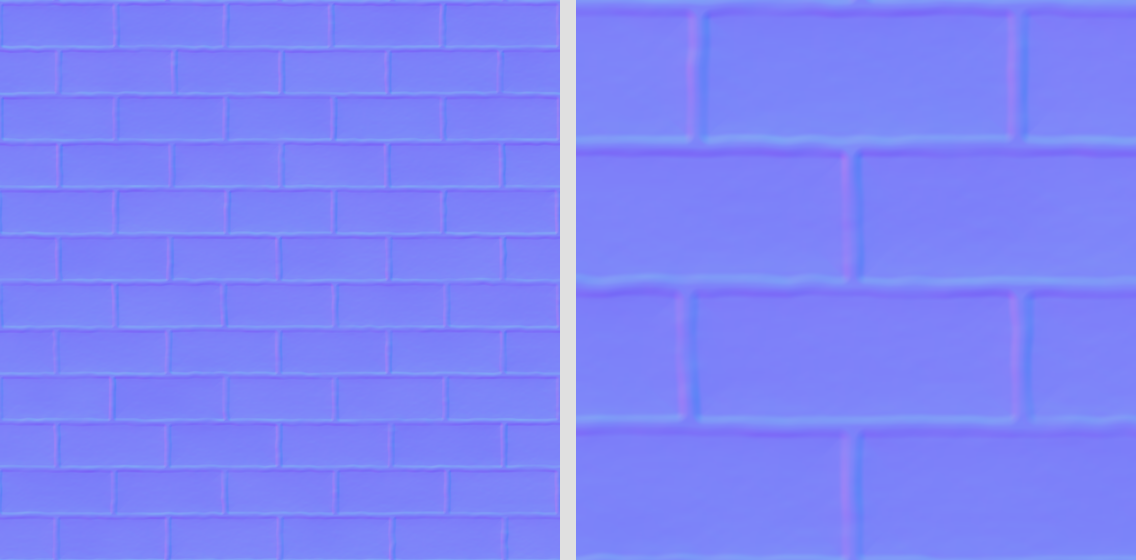
Left, the full canvas; right, a detail of the centre.
Reproduce this texture map procedurally as a WebGL 2 fragment shader.

```glsl
#version 300 es
precision highp float;

uniform vec2 u_resolution;
out vec4 fragColor;

// Layout, in canvas units unless noted
const vec2 BRICKS = vec2(5.0, 12.0);
const float ROW_SHIFT = 0.045;       // in rows
const float JOINT_WIDTH = 0.0078;
const float CORNER_RADIUS = 0.004;
const float JOINT_JITTER = 0.016;    // in bricks
const float JOINT_DRIFT = 0.06;      // in bricks
const float EDGE_WOBBLE = 0.0021;
// Relief
const float GROOVE_DEPTH = 0.00078;
const float GROOVE_SOFTNESS = 0.0034;
const float GROOVE_WEAR = 0.8;
const float BEVEL_DEPTH = 0.00042;
const float BEVEL_REACH = 0.010;
const float GRAIN_HEIGHT = 0.0001;
const float ROUGH_HEIGHT = 0.0003;
const float SAMPLE_STEP = 0.001;
// Normal colours
const vec3 FLAT_COLOR = vec3(0.489, 0.509, 0.975);
const vec2 SLOPE_GAIN = vec2(0.9, 1.0);
const float SHADE_GAIN = 0.78;
const float RED_LEAN = 0.12;
const float CUPPING = 0.021;
const float BRICK_TILT = 0.014;
const float UNEVENNESS = 0.02;
const float TAU = 6.2831853;

float hash(vec2 p) {
    vec3 q = fract(vec3(p.xyx) * 0.1031);
    q += dot(q, q.yzx + 33.33);
    return fract((q.x + q.y) * q.z);
}

// Value noise that wraps after one canvas
float tiledNoise(vec2 p, vec2 cells) {
    p *= cells;
    vec2 i = floor(p), f = fract(p);
    f = f * f * (3.0 - 2.0 * f);
    float a = hash(mod(i, cells));
    float b = hash(mod(i + vec2(1.0, 0.0), cells));
    float c = hash(mod(i + vec2(0.0, 1.0), cells));
    float d = hash(mod(i + 1.0, cells));
    return mix(mix(a, b, f.x), mix(c, d, f.x), f.y) - 0.5;
}

// Position of an upright joint within its row, in bricks
float jointAt(float col, float row) {
    float wrappedRow = mod(row, BRICKS.y);
    float shift = 0.5 * (1.0 - mod(row, 2.0));
    float x = (col + shift) / BRICKS.x;
    float drift = JOINT_DRIFT * sin(TAU * x) * wrappedRow / BRICKS.y;
    float jitter = hash(vec2(mod(col, BRICKS.x), wrappedRow) + 7.0) - 0.5;
    return col + shift + drift + 2.0 * JOINT_JITTER * jitter;
}

// Signed distance to the brick; also gives its cell and local position
float brickDistance(vec2 p, out vec2 cell, out vec2 local) {
    vec2 fine = vec2(tiledNoise(p, vec2(64.0)), tiledNoise(p + 0.37, vec2(64.0)));
    vec2 broad = vec2(tiledNoise(p + 0.61, vec2(12.0)), tiledNoise(p + 0.13, vec2(12.0)));
    vec2 grid = (p + EDGE_WOBBLE * (fine + broad)) * BRICKS;
    grid.y += ROW_SHIFT;

    float row = floor(grid.y);
    float col = floor(grid.x - 0.5 * (1.0 - mod(row, 2.0)));
    if (grid.x < jointAt(col, row)) col -= 1.0;
    else if (grid.x > jointAt(col + 1.0, row)) col += 1.0;
    float left = jointAt(col, row), right = jointAt(col + 1.0, row);

    cell = mod(vec2(col, row), BRICKS);
    vec2 center = vec2(0.5 * (left + right), row + 0.5);
    vec2 halfSize = vec2(0.5 * (right - left), 0.5) / BRICKS;
    vec2 offset = (grid - center) / BRICKS;
    local = offset / halfSize;
    vec2 q = abs(offset) - halfSize + 0.5 * JOINT_WIDTH + CORNER_RADIUS;
    return length(max(q, 0.0)) + min(max(q.x, q.y), 0.0) - CORNER_RADIUS;
}

float surfaceHeight(vec2 p) {
    vec2 cell, local;
    float d = brickDistance(p, cell, local);
    float groove = smoothstep(-GROOVE_SOFTNESS, GROOVE_SOFTNESS, d);
    float bevel = exp(min(d, 0.0) / BEVEL_REACH);
    float wear = 1.0 + GROOVE_WEAR * tiledNoise(p + 0.43, vec2(24.0, 36.0));
    float grain = tiledNoise(p, vec2(70.0, 130.0)) + 0.5 * tiledNoise(p, vec2(150.0, 230.0));
    float rough = tiledNoise(p + 0.29, vec2(60.0, 110.0)) * bevel * bevel;
    return GRAIN_HEIGHT * grain + ROUGH_HEIGHT * rough
        - GROOVE_DEPTH * wear * groove - BEVEL_DEPTH * bevel;
}

void main() {
    vec2 p = gl_FragCoord.xy / u_resolution;

    // Slope of the relief, with green pointing down
    vec2 dx = vec2(SAMPLE_STEP, 0.0), dy = dx.yx;
    vec2 slope = vec2(surfaceHeight(p - dx) - surfaceHeight(p + dx),
                      surfaceHeight(p + dy) - surfaceHeight(p - dy)) / (2.0 * SAMPLE_STEP);
    vec2 tint = 0.5 * slope * SLOPE_GAIN;
    tint.y *= tint.y < 0.0 ? SHADE_GAIN : 1.0;
    tint.x += RED_LEAN * tint.y;

    // Hollow face, slight tilt of each brick and broad unevenness
    vec2 cell, local;
    float d = brickDistance(p, cell, local);
    float face = 1.0 - smoothstep(-2.0 * GROOVE_SOFTNESS, 0.0, d);
    vec2 tilt = vec2(hash(cell + 31.0), hash(cell + 53.0)) - 0.5;
    tint += face * (BRICK_TILT * tilt - vec2(0.0, CUPPING) * local.y * abs(local.y));
    tint += UNEVENNESS * vec2(0.5, 1.0) * tiledNoise(p + 0.71, vec2(14.0, 20.0));

    vec3 color = FLAT_COLOR + vec3(tint, -0.7 * dot(tint, tint));
    fragColor = vec4(clamp(color, 0.0, 1.0), 1.0);
}
```
